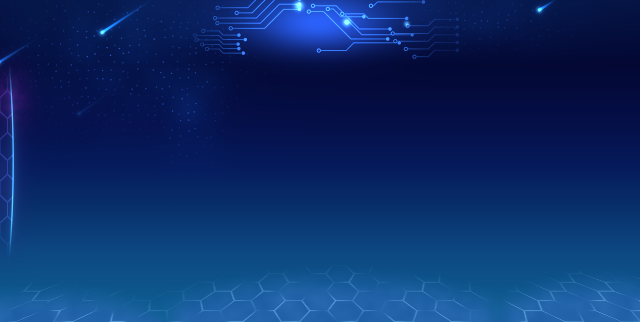
Reproduce this background procedurally as a Shadertoy shader.

```glsl
// Night-blue technology backdrop: circuit glow, meteors, stars, a light arc and hexagon floor.
// Space: canvas height is 100 units, x runs right, y runs down from the top.

const int STOPS = 7;
const float SKY_Y[STOPS] = float[](0., 20., 39., 52., 65., 78., 100.);
const vec3 SKY[STOPS] = vec3[](
    vec3(.02, .08, .27), vec3(.01, .03, .20), vec3(.02, .06, .285), vec3(.02, .105, .36),
    vec3(.03, .19, .42), vec3(.05, .28, .51), vec3(.05, .38, .58));
const vec3 STAR_HAZE = vec3(.01, .07, .13);
const vec3 STAR_COLOR = vec3(.18, .42, .75);
const vec3 CORE_GLOW = vec3(.12, .25, .58);
const vec3 TRACE_COLOR = vec3(.25, .55, .95);
const vec3 SPARK_COLOR = vec3(.45, .85, 1.);
const vec3 METEOR_COLOR = vec3(.12, .55, 1.);
const vec3 NEBULA = vec3(.22, .08, .43);
const vec3 PANEL = vec3(.11, .17, .47);
const vec3 ARC_COLOR = vec3(.25, .65, .75);
const vec3 FLOOR_COLOR = vec3(.14, .39, .67);
const vec3 FLOOR_LINE = vec3(.22, .24, .20);
const float TRACE_WIDTH = .13;
const float STAR_CELL = 2.6;

vec2 hash22(vec2 p) {
    vec3 q = fract(p.xyx * vec3(.1031, .1030, .0973));
    q += dot(q, q.yzx + 33.33);
    return fract((q.xx + q.yz) * q.zy);
}

float noise(vec2 p) {
    vec2 i = floor(p), f = fract(p);
    f *= f * (3. - 2. * f);
    return mix(mix(hash22(i).x, hash22(i + vec2(1, 0)).x, f.x),
               mix(hash22(i + vec2(0, 1)).x, hash22(i + 1.).x, f.x), f.y);
}

float blob(vec2 p, vec2 center, vec2 radius) {
    vec2 d = (p - center) / radius;
    return exp(-dot(d, d));
}

float segment(vec2 p, vec2 a, vec2 b) {
    vec2 d = b - a;
    return length(p - a - d * clamp(dot(p - a, d) / dot(d, d), 0., 1.));
}

float stroke(float d, float halfWidth, float px) {
    return clamp((halfWidth - d) / px + .5, 0., 1.);
}

// Distance to the nearest edge of unit-high, flat-topped hexagons
float hexEdge(vec2 p) {
    vec2 s = vec2(1.732, 1.);
    vec2 a = mod(p, s) - .5 * s, b = mod(p + .5 * s, s) - .5 * s;
    vec2 g = abs(dot(a, a) < dot(b, b) ? a : b);
    return .5 - max(g.y, dot(g, vec2(.866, .5)));
}

// Level, 45 degree bend at x = bend, level again: x is the line, y the end nodes
vec2 trace(vec2 p, vec2 a, float bend, vec2 b) {
    vec2 m = vec2(bend, a.y), n = vec2(bend + abs(b.y - a.y), b.y);
    float line = min(segment(p, a, m), min(segment(p, m, n), segment(p, n, b)));
    float ring = length(p - a);
    return vec2(ring < .5 ? 9. : line, min(abs(ring - .5), length(p - b) - .4));
}

vec3 meteor(vec2 p, vec2 head, vec2 tail, float px) {
    vec2 d = tail - head;
    float k = clamp(dot(p - head, d) / dot(d, d), 0., 1.);
    float dist = length(p - head - d * k), fade = (1. - k) * (1. - k);
    float core = stroke(dist, mix(.42, .1, k), px) * (.25 + .75 * fade) * (1. - k);
    return METEOR_COLOR * (core + .35 * exp(-dist * 1.1) * fade)
         + SPARK_COLOR * .6 * blob(p, head, vec2(.8));
}

float mound(vec2 p, float center, float halfWidth, float top) {
    float u = abs(p.x - center) / halfWidth;
    return smoothstep(0., 11., p.y - top - 8. * u * u) * smoothstep(1.1, .8, u);
}

vec3 circuit(vec2 p, float px) {
    vec2 d = trace(p, vec2(97.2, 1.8), 104.4, vec2(121.1, 9.));
    d = min(d, trace(p, vec2(95.9, 3.6), 100.5, vec2(120.4, 12.1)));
    d = min(d, trace(p, vec2(101.8, 2.8), 103.5, vec2(113., 5.2)));
    d = min(d, trace(p, vec2(115.2, 1.8), 116., vec2(131.5, .6)));
    d = min(d, trace(p, vec2(99., 15.7), 107.5, vec2(124., 13.3)));
    d = min(d, trace(p, vec2(107.7, 6.9), 108.5, vec2(128., 10.8)));
    d = min(d, trace(p, vec2(106.3, 4.3), 113., vec2(126.3, 5.7)));
    for (int i = 0; i < 5; i++) {
        float k = float(i);
        vec2 h = hash22(vec2(k, 7.));
        d = min(d, trace(p, vec2(64. + 12. * h.x, 2.4 + 1.6 * k), 77. + 1.3 * k, vec2(93., 1.6 * k - 3.5)));
        d = min(d, trace(p, vec2(60. + 5. * h.y, 9.6 + 1.4 * k), 68., vec2(73. + 4. * h.x, 10.9 + 1.4 * k)));
        d = min(d, trace(p, vec2(121. + 9. * h.y, 8. + 2.4 * k), 133., vec2(142., 6. + 2.4 * k)));
    }
    float fade = 1. - .85 * smoothstep(16., 42., abs(p.x - 99.));
    vec3 c = TRACE_COLOR * fade * max(.7 * stroke(d.x, TRACE_WIDTH, px), stroke(d.y, TRACE_WIDTH, px));
    return c + SPARK_COLOR * (blob(p, vec2(92.8, 1.8), vec2(1.3)) + blob(p, vec2(107.7, 6.9), vec2(1.1))
                            + .6 * blob(p, vec2(126.3, 7.4), vec2(.8)));
}

void mainImage(out vec4 fragColor, in vec2 fragCoord) {
    float px = 100. / iResolution.y;
    vec2 p = vec2(fragCoord.x, iResolution.y - fragCoord.y) * px;

    // Sky
    vec3 col = SKY[0];
    for (int i = 1; i < STOPS; i++)
        col = mix(col, SKY[i], clamp((p.y - SKY_Y[i - 1]) / (SKY_Y[i] - SKY_Y[i - 1]), 0., 1.));
    float haze = blob(p, vec2(38., 17.), vec2(30., 18.)) + .6 * blob(p, vec2(59., 36.), vec2(9., 12.))
               + .5 * blob(p, vec2(153., 6.), vec2(24., 9.));
    col += STAR_HAZE * haze * (.5 + .7 * noise(p * .12));

    // Stars
    vec2 cell = floor(p / STAR_CELL), h = hash22(cell);
    float star = stroke(length(p - (cell + .2 + .6 * h) * STAR_CELL), .2, px);
    col += STAR_COLOR * star * hash22(cell + 51.).x * min(haze, 1.) * .7;

    // Circuit and its glow
    col += CORE_GLOW * (blob(p, vec2(99., 8.), vec2(19., 8.)) + .35 * blob(p, vec2(98., 2.), vec2(36., 11.)));
    col += circuit(p, px);

    // Meteors
    col += meteor(p, vec2(31.7, 10.1), vec2(49., -1.3), px);
    col += meteor(p, vec2(167.5, 3.1), vec2(174., -1.), px);
    col += .6 * meteor(p, vec2(-.5, 19.5), vec2(13., 11.), px);
    col += .08 * meteor(p, vec2(24.5, 35.3), vec2(39., 25.5), px);

    // Nebula, side panel and light arc
    col = mix(col, NEBULA, .75 * blob(p, vec2(3., 31.), vec2(6., 9.)) * (.6 + .6 * noise(p * .6)));
    col = mix(col, PANEL, .65 * blob(p, vec2(1., 57.), vec2(6., 16.)));
    float bow = (p.y - 50.) / 30., side = p.x - 4.1 + 1.2 * bow * bow;
    float span = smoothstep(1.05, .5, abs(bow));
    float sideHex = stroke(hexEdge(p.yx / vec2(7.5, 4.6)) * 4.6, .12, px);
    col += vec3(.12, .13, .24) * sideHex * span * smoothstep(.3, -.3, side);
    col += ARC_COLOR * span * (.8 * stroke(abs(side), .2, px) + .22 * exp(-abs(side) * 1.1));

    // Hexagon floor
    float ground = max(mound(p, 104., 54., 82.), max(mound(p, 15., 40., 87.), mound(p, 187., 34., 83.)));
    float mist = noise(p * .16) * .6 + noise(p * .4) * .4;
    col = mix(col, FLOOR_COLOR + .06 * (mist - .5), ground * .92);
    float depth = max(p.y - 40., 1.);
    vec2 tile = vec2((p.x - 99.) / (.17 * depth), 8.8 * log(depth));
    float joint = stroke(hexEdge(tile) * depth / 8.8, .12, px);
    col += FLOOR_LINE * joint * sqrt(ground) * smoothstep(.15, .8, noise(p * .22 + 9.));

    fragColor = vec4(clamp(col, 0., 1.), 1.);
}
```
